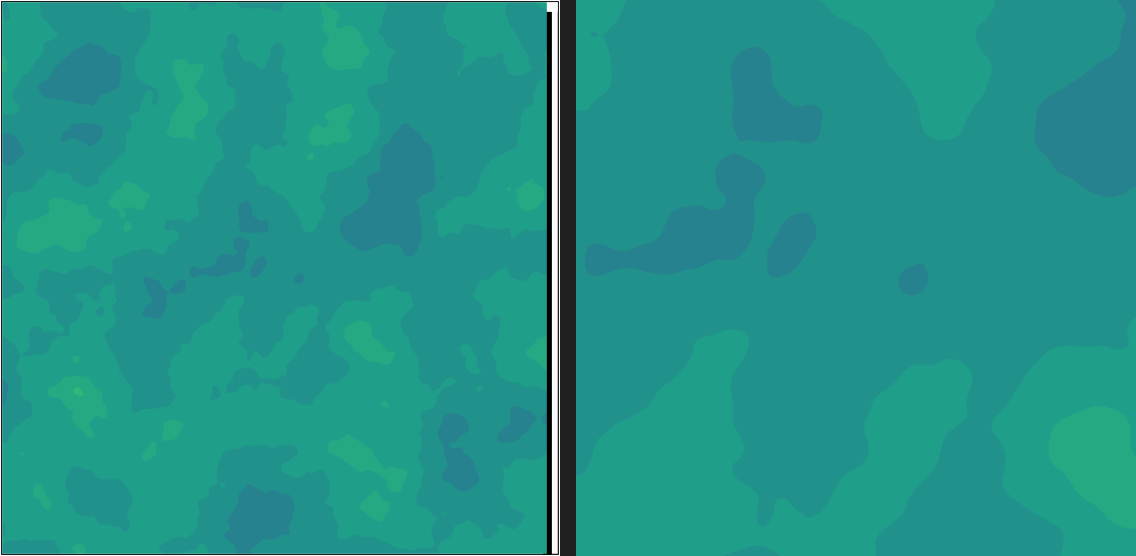
Left: the whole. Right: its middle third, enlarged.
Give the GLSL for this texture, as a Shadertoy shader.

```glsl
const vec3 DEEP_TEAL = vec3(0.148, 0.510, 0.557);
const vec3 TEAL = vec3(0.130, 0.570, 0.550);
const vec3 SEA_GREEN = vec3(0.122, 0.622, 0.537);
const vec3 GREEN = vec3(0.142, 0.664, 0.515);
const vec3 BRIGHT_GREEN = vec3(0.190, 0.713, 0.474);
const vec3 PAPER = vec3(0.98);
const vec3 INK = vec3(0.0);

float hash(vec2 p) {
    return fract(sin(dot(p, vec2(127.1, 311.7))) * 43758.5453);
}

// Dot product of a random unit gradient with the offset from its cell corner
float cornerSlope(vec2 cell, vec2 corner, vec2 f) {
    float angle = 6.28318 * hash(cell + corner);
    return dot(vec2(cos(angle), sin(angle)), f - corner);
}

float gradientNoise(vec2 p) {
    vec2 cell = floor(p);
    vec2 f = fract(p);
    vec2 w = f * f * (3.0 - 2.0 * f);
    float low = mix(cornerSlope(cell, vec2(0, 0), f), cornerSlope(cell, vec2(1, 0), f), w.x);
    float high = mix(cornerSlope(cell, vec2(0, 1), f), cornerSlope(cell, vec2(1, 1), f), w.x);
    return mix(low, high, w.y);
}

// Layered noise, scaled to a standard deviation of about one
float heightField(vec2 p, float frequency, float gain) {
    const mat2 turn = mat2(0.8, 0.6, -0.6, 0.8);
    float sum = 0.0;
    float amplitude = 1.0;
    p = turn * p * frequency;
    for (int i = 0; i < 4; i++) {
        sum += amplitude * gradientNoise(p);
        p = turn * p * 2.03 + vec2(17.3, 9.7);
        amplitude *= gain;
    }
    return sum / 0.237;
}

// Antialiased threshold
float above(float value, float level, float blur) {
    return clamp((value - level) / blur + 0.5, 0.0, 1.0);
}

vec3 contourColor(float h) {
    float blur = max(fwidth(h), 1e-4);
    vec3 color = mix(DEEP_TEAL, TEAL, above(h, -1.52, blur));
    color = mix(color, SEA_GREEN, above(h, 0.06, blur));
    color = mix(color, GREEN, above(h, 1.60, blur));
    return mix(color, BRIGHT_GREEN, above(h, 2.75, blur));
}

// Antialiased rectangle coverage
float box(vec2 p, vec2 lower, vec2 upper, vec2 pixel) {
    vec2 inside = clamp(min(p - lower, upper - p) / pixel + 0.5, 0.0, 1.0);
    return inside.x * inside.y;
}

void mainImage(out vec4 fragColor, in vec2 fragCoord) {
    vec2 p = fragCoord / iResolution.xy;
    vec2 pixel = 1.0 / iResolution.xy;
    float h = heightField(fragCoord / iResolution.y + vec2(3.1, 1.7), 5.2, 0.46);

    // Thin frame around the sheet
    vec3 color = mix(PAPER, INK, box(p, vec2(0.002), vec2(0.998), pixel));
    color = mix(color, PAPER, box(p, vec2(0.004), vec2(0.996), pixel));

    // Shadow bar on the right, then the filled contours
    color = mix(color, INK, box(p, vec2(0.97, 0.002), vec2(0.9855, 0.979), pixel));
    color = mix(color, PAPER, box(p, vec2(0.97, 0.979), vec2(0.996, 0.996), pixel));
    color = mix(color, contourColor(h), box(p, vec2(0.004), vec2(0.9765, 0.996), pixel));

    fragColor = vec4(color, 1.0);
}
```
